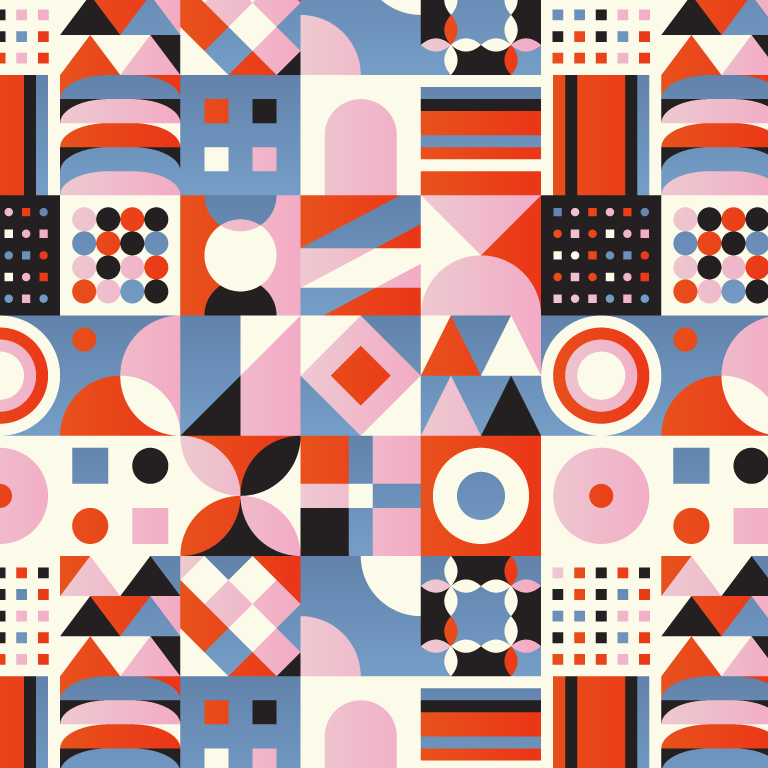
Reproduce this pattern procedurally as a Shadertoy shader.

```glsl
const float TILES = 6.387;             // tiles across the canvas
const vec2 OFFSET = vec2(0.5, 0.376);  // grid shift in tiles
const float PERIOD = 5.0;              // tiles per repeat
const int SAMPLES = 4;                 // edge smoothing per axis
const vec2 MID = vec2(0.5);

const int CREAM = 0, BLUE = 1, PINK = 2, RED = 3, BLACK = 4;
const vec3 INK_START[5] = vec3[](vec3(.99, .98, .91), vec3(.38, .51, .67),
  vec3(.93, .79, .82), vec3(.91, .32, .11), vec3(.14, .12, .13));
const vec3 INK_END[5] = vec3[](vec3(.99, .98, .91), vec3(.46, .62, .78),
  vec3(.95, .67, .77), vec3(.92, .21, .09), vec3(.14, .12, .13));

// Each band of peaks: left corner, peak, gap, peak, right corner
const int PEAKS[25] = int[](RED, PINK, CREAM, BLACK, BLUE, CREAM, BLACK, RED, BLUE, PINK,
  CREAM, RED, CREAM, PINK, BLACK, CREAM, RED, BLUE, CREAM, PINK, BLUE, PINK, BLUE, BLACK, BLUE);
const int DOMES[5] = int[](BLUE, PINK, RED, BLUE, PINK);
const int BEHIND[5] = int[](RED, BLACK, CREAM, BLACK, BLUE);
const int COLUMNS[10] = int[](CREAM, RED, BLACK, RED, RED, RED, RED, BLACK, BLUE, CREAM);
const int BANDS[10] = int[](CREAM, BLUE, BLACK, RED, RED, BLUE, RED, CREAM, RED, RED);
const int BEADS[16] = int[](PINK, BLACK, RED, BLACK, BLUE, RED, BLACK, BLUE,
  PINK, BLACK, PINK, RED, RED, PINK, BLUE, BLACK);
const int WEAVE[20] = int[](RED, RED, CREAM, BLUE, BLUE, CREAM, RED, PINK, CREAM, RED,
  CREAM, BLUE, CREAM, PINK, RED, BLUE, RED, PINK, BLUE, BLUE);
const int PANES[9] = int[](RED, BLUE, PINK, PINK, CREAM, BLUE, BLACK, BLUE, PINK);

float hash(vec2 p) {
  vec3 q = fract(p.xyx * .1031);
  q += dot(q, q.yzx + 33.33);
  return fract((q.x + q.y) * q.z);
}
bool disc(vec2 p, vec2 c, float r) { return distance(p, c) < r; }
bool square(vec2 p, vec2 c, float h) { vec2 d = abs(p - c); return max(d.x, d.y) < h; }

// Bands of paired triangles
int peaks(vec2 p, float bands, int first) {
  float x = 2. * p.x, y = p.y * bands;
  bool inside = abs(fract(x) - .5) < .5 * fract(y);
  return PEAKS[first + 5 * int(y) + (inside ? 1 + 2 * int(x) : 2 * int(x + .5))];
}
// Petals strung along four crossing lines
int lattice(vec2 p) {
  vec2 side = abs(p - .5), across = 4. * abs(side - .25);
  vec2 along = fract(p * 4.) - .5, width = .22 - .88 * along * along;
  bool outer = side.y > .25;
  if (across.x < width.y) return (p.x > .5 ? outer : int(p.y * 4.) == 2) ? RED : CREAM;
  if (across.y < width.x) return side.x > .25 ? PINK : CREAM;
  return (side.x > .25) == outer ? BLUE : BLACK;
}
// Small marks on a grid; some are round on the dark ground
int confetti(vec2 p, vec2 pitch, float size, bool dark) {
  vec2 g = (p - .5) / pitch + vec2(dark ? 3. : 2.5, 2.5), id = floor(g);
  vec2 d = (fract(g) - .5) * pitch;
  bool dot = dark && mod(id.x + id.y, 2.) > .5;
  bool hit = dot ? length(d) < size : square(d, vec2(0), size);
  if (!hit || !square(p, MID, .45)) return dark ? BLACK : CREAM;
  return int(4. * hash(id + 3.)) + (dark ? 0 : 1);
}
int row0(int col, vec2 p) {
  if (col == 0) return confetti(p, vec2(.18), .045, false);
  if (col == 1) return peaks(p, 3., 0);
  if (col == 2) {
    int i = int(floor((p.x + p.y - .2) / .4)), j = int((p.x - p.y + 1.) / .4);
    return i < 0 ? PINK : i > 3 ? BLACK : WEAVE[5 * i + min(j, 4)];
  }
  if (col == 3) return disc(p, vec2(1, 0), .5) ? CREAM : disc(p, vec2(0, 1), .5) ? PINK : BLUE;
  return lattice(p);
}
int row1(int col, vec2 p) {
  if (col == 0) return COLUMNS[int(p.x * 10.)];
  if (col == 1) {
    vec2 d = vec2(max(abs(p.x - .5) - .1, 0.) / .4, 1. - fract(p.y * 5.));
    return length(d) < 1. ? DOMES[int(p.y * 5.)] : BEHIND[int(p.y * 5.)];
  }
  if (col == 2) return !square(abs(p - .5), vec2(.2), .1) ? BLUE
    : p.y < .5 ? (p.x < .5 ? RED : BLACK) : (p.x < .5 ? CREAM : PINK);
  if (col == 3) return disc(vec2(p.x, min(p.y, .5)), MID, .3) ? PINK : CREAM;
  return BANDS[int(p.y * 10.)];
}
int row2(int col, vec2 p) {
  vec2 g = p * 5. - .5;
  float slant = p.y + .53 * p.x;
  bool cap = disc(p, vec2(.5, 0), .3);
  if (col == 0) return confetti(p, vec2(.145, .18), .035, true);
  if (col == 1) return square(p, MID, .4) && disc(fract(g), MID, .5)
    ? BEADS[4 * int(g.y) + int(g.x)] : CREAM;
  if (col == 2) return disc(p, MID, .3) ? (cap ? PINK : CREAM)
    : cap ? BLUE : disc(p, vec2(.5, 1), .3) ? BLACK : p.x < .5 ? RED : PINK;
  if (col == 3) return p.y < .44 ? (slant > .44 && slant < .77 ? BLUE : RED)
    : p.y < .77 ? (slant > .77 && slant < 1.1 ? CREAM : PINK) : slant < 1.1 ? BLUE : RED;
  bool funnel = p.y < .5 - abs(p.x - .5);
  return funnel || disc(p, vec2(.5, 1), .5) ? PINK : p.x < .5 ? CREAM : RED;
}
int row3(int col, vec2 p) {
  float r = distance(p, MID), d = abs(p.x - .5) + abs(p.y - .5);
  bool left = p.x < .5, low = disc(p, vec2(.5, 1), .5);
  if (col == 0) return r > .5 ? BLUE : r > .4 ? CREAM : r > .3 ? RED : r > .2 ? PINK : CREAM;
  if (col == 1) return disc(p, vec2(1, .5), .5) ? (low ? CREAM : PINK)
    : low || disc(p, vec2(.2), .1) ? RED : BLUE;
  if (col == 2) return p.x + p.y < 1. ? (left ? BLUE : CREAM) : left ? BLACK : PINK;
  if (col == 3) return d < .25 ? RED : d < .5 ? PINK : left == (p.y < .5) ? CREAM : BLUE;
  return peaks(p, 2., 15);
}
int row4(int col, vec2 p) {
  vec2 q = p - .5, a = abs(q);
  float r = length(q);
  bool same = q.x * q.y > 0.;
  if (col == 0) return r < .1 ? RED : r < .4 ? PINK : CREAM;
  if (col == 1) return !(same ? square(a, vec2(.25), .15) : disc(a, vec2(.25), .15)) ? CREAM
    : q.y < 0. ? (same ? BLUE : BLACK) : same ? PINK : RED;
  if (col == 2) return disc(a, vec2(.5, 0), .5) && disc(a, vec2(0, .5), .5)
    ? (same ? PINK : q.x > 0. ? BLACK : RED) : a.x > a.y ? CREAM : q.y < 0. ? RED : BLACK;
  ivec2 pane = ivec2(step(.4, p) + step(.6, p));
  return col == 3 ? PANES[3 * pane.y + pane.x] : r < .2 ? BLUE : r < .4 ? CREAM : RED;
}
vec3 quilt(vec2 uv) {
  vec2 g = uv * TILES + OFFSET, p = fract(g);
  ivec2 c = ivec2(mod(floor(g), PERIOD));
  int ink = c.y == 0 ? row0(c.x, p) : c.y == 1 ? row1(c.x, p) : c.y == 2 ? row2(c.x, p)
    : c.y == 3 ? row3(c.x, p) : row4(c.x, p);
  return mix(INK_START[ink], INK_END[ink], ink == BLUE ? p.y : p.x);
}
void mainImage(out vec4 fragColor, in vec2 fragCoord) {
  vec3 sum = vec3(0);
  for (int i = 0; i < SAMPLES * SAMPLES; i++) {
    vec2 xy = fragCoord + (vec2(i % SAMPLES, i / SAMPLES) + .5) / float(SAMPLES) - .5;
    sum += quilt(vec2(xy.x, iResolution.y - xy.y) / iResolution.y);
  }
  fragColor = vec4(sum / float(SAMPLES * SAMPLES), 1);
}
```
